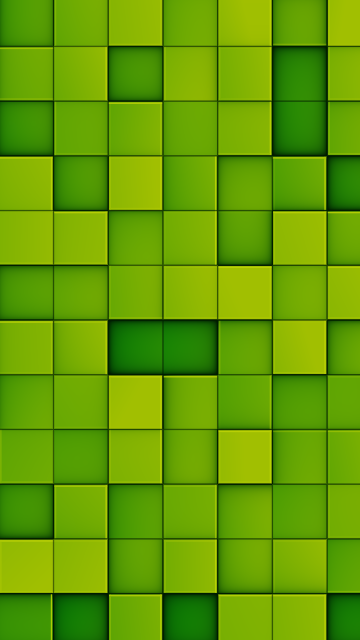
This pattern is drawn by a Shadertoy shader. Its source:

```glsl
// A wall of square green blocks pushed in and out to different depths.
// Each cell hashes a height; comparing it with its four neighbours gives
// soft shadows on sunken faces, bright rims on raised ones and dark seams.

const float PITCH = 0.152;               // cell size, in canvas widths
const float SHIFT_X = 0.022;             // grid offset, in cells
const float SEAM_HALF = 0.013;           // half width of a seam, in cells
const float RIM_POS = 0.038;             // distance of the rim from the edge
const float RIM_HALF = 0.012;            // half width of the rim
const float WELL_CHANCE = 0.06;          // share of deeply sunken cells
const float WELL_DEPTH = 0.7;
const vec3 GREEN = vec3(0.02, 0.51, 0.02);
const vec3 LIME = vec3(0.63, 0.75, 0.005);
const vec3 RIM_COLOR = vec3(0.74, 0.82, 0.02);
const vec3 SEAM_COLOR = vec3(0.0, 0.11, 0.0);
const vec3 SHADE_POWER = vec3(1.7, 0.9, 0.8); // red fades first in shadow

float hash(vec2 p) {
    vec3 q = fract(vec3(p.xyx) * 0.1031);
    q += dot(q, q.yzx + 33.33);
    return fract((q.x + q.y) * q.z);
}

float blockHeight(vec2 id) {
    float h = hash(id + 41.0);
    return h - WELL_DEPTH * (1.0 - step(WELL_CHANCE, h));
}

// Face colour: higher blocks are yellower, with a slight slope per block
vec3 faceColor(vec2 id, vec2 f, float h, float across) {
    float tone = 0.36 + 0.42 * h + 0.26 * hash(id + 87.0);
    tone += 0.16 * (across - 0.4);
    vec2 slope = vec2(0.04 + 0.18 * hash(id + 63.0),
                      0.16 * (hash(id + 29.0) - 0.5));
    return mix(GREEN, LIME, clamp(tone + dot(f, slope), 0.0, 1.0));
}

void mainImage(out vec4 fragColor, in vec2 fragCoord) {
    // Grid: a seam runs along the vertical centre of the canvas
    vec2 uv = fragCoord / iResolution.x;
    vec2 p = vec2(uv.x, uv.y - 0.5 * iResolution.y / iResolution.x) / PITCH;
    p.x += SHIFT_X;
    vec2 id = floor(p);
    vec2 f = p - id - 0.5;
    float aa = 0.6 / (iResolution.x * PITCH);

    float h = blockHeight(id);
    vec3 col = faceColor(id, f, h, uv.x);

    // Gather light and shade from the four sides
    float light = 1.0, rim = 0.0, seam = 0.0;
    for (int i = 0; i < 4; i++) {
        float side = i % 2 == 0 ? 1.0 : -1.0;
        vec2 dir = side * (i < 2 ? vec2(1.0, 0.0) : vec2(0.0, 1.0));
        float d = 0.5 - dot(f, dir);
        float rise = blockHeight(id + dir) - h;

        // Taller neighbours throw a tight and a wide shadow
        float shade = clamp(rise, 0.0, 1.0);
        light *= 1.0 - shade * (0.5 * exp(-d / 0.05) + 0.32 * exp(-d / 0.2));

        // Edges above a lower neighbour catch light, most on right and top
        float band = 1.0 - smoothstep(RIM_HALF - aa, RIM_HALF + aa, abs(d - RIM_POS));
        float gain = side > 0.0 ? 0.9 : 0.35;
        rim = max(rim, band * gain * smoothstep(0.0, 0.5, -rise));

        // Seams deepen with the step between blocks
        float depth = 0.55 + 0.45 * min(1.5 * abs(rise), 1.0);
        seam = max(seam, depth * (1.0 - smoothstep(SEAM_HALF - aa, SEAM_HALF + aa, d)));
    }

    col *= pow(vec3(light), SHADE_POWER);
    col = mix(col, RIM_COLOR, rim);
    col = mix(col, SEAM_COLOR, seam);
    fragColor = vec4(col, 1.0);
}
```
